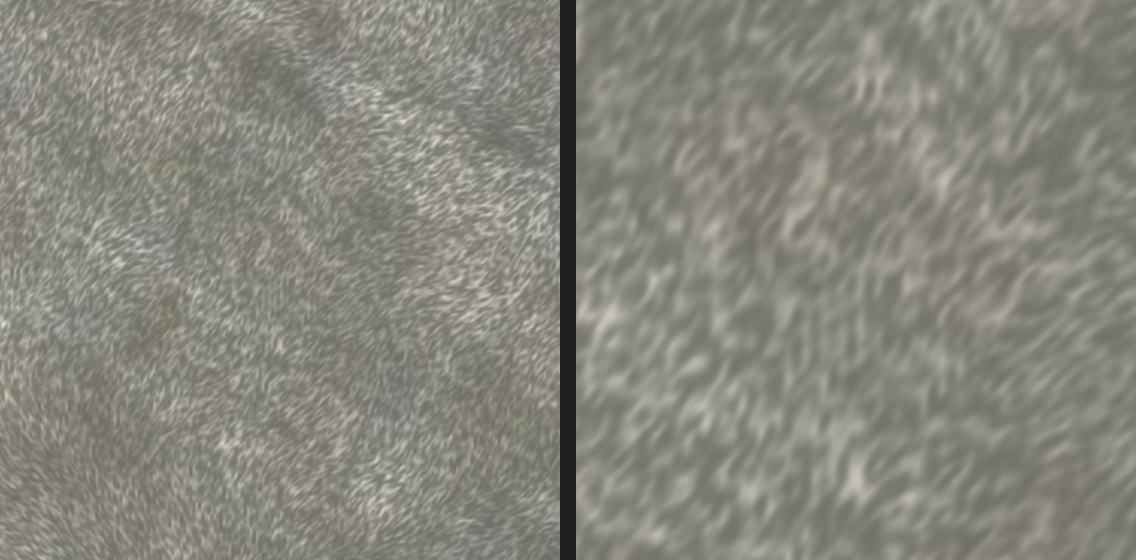
Left, the full canvas; right, a detail of the centre.
Give the GLSL for this texture, as a Shadertoy shader.

```glsl
// Worn grey woven cloth: fine slanted fibres over soft diagonal ribs and patches.

const vec3  MEAN_COLOR   = vec3(0.542, 0.540, 0.504);
const vec3  TONE_COLOR   = vec3(1.00, 0.97, 0.96);     // colour shift per unit of tone
const vec3  WARM_TINT    = vec3(0.022, 0.002, -0.020);
const vec3  GREEN_TINT   = vec3(-0.010, 0.008, -0.010);

const float FIBRE_CELLS  = 185.0;   // fibre widths across the canvas
const float FIBRE_LENGTH = 0.013;
const float FIBRE_TONE   = 0.041;
const float FIBRE_SPREAD = 0.125;   // typical deviation of the smeared noise
const int   FIBRE_TAPS   = 4;       // samples on each side of the centre

const float RIB_ANGLE    = -0.56;
const float CROSS_ANGLE  = 1.02;
const float RIB_TONE     = 0.085;
const float FINE_RIB_TONE = 0.050;
const float CROSS_TONE   = 0.050;
const float PATCH_TONE   = 0.060;
const float FLECK_TONE   = 0.045;

// Integer hash of a lattice cell, 0 to 1
float hash(vec2 cell) {
    uvec2 q = uvec2(ivec2(cell)) * uvec2(1597u, 3571u);
    uint h = q.x ^ (q.y * 2531u + 7919u);
    h = (h ^ (h >> 15)) * 73471u;
    h = (h ^ (h >> 13)) * 91193u;
    h ^= h >> 16;
    return float(h & 65535u) / 65535.0;
}

// Smooth value noise, 0 to 1
float noise(vec2 p) {
    vec2 cell = floor(p);
    vec2 f = fract(p);
    f = f * f * (3.0 - 2.0 * f);
    float low  = mix(hash(cell), hash(cell + vec2(1, 0)), f.x);
    float high = mix(hash(cell + vec2(0, 1)), hash(cell + vec2(1, 1)), f.x);
    return mix(low, high, f.y);
}

// Value noise centred on zero
float signedNoise(vec2 p) {
    return noise(p) - 0.5;
}

vec2 direction(float angle) {
    return vec2(cos(angle), sin(angle));
}

// Coordinates along and across a given direction
vec2 alongAcross(vec2 p, float angle) {
    vec2 d = direction(angle);
    return vec2(dot(p, d), dot(p, vec2(-d.y, d.x)));
}

// Fibre slant drifts over the cloth and steepens toward the lower left
float fibreAngle(vec2 p) {
    float steep = 1.0 - smoothstep(0.1, 0.75, length(p * vec2(1.0, 1.2)));
    float drift = 1.0 * signedNoise(p * 4.0 + 31.0) + 0.8 * signedNoise(p * 13.0 + 57.0);
    return 0.88 + 0.95 * steep - 0.45 * (p.x - 0.5) + drift;
}

// Fine noise smeared along the local fibre direction, about unit deviation
float fibres(vec2 p) {
    vec2 stepAlong = direction(fibreAngle(p)) * FIBRE_LENGTH / float(2 * FIBRE_TAPS);
    float sum = 0.0;
    float total = 0.0;
    for (int i = -FIBRE_TAPS; i <= FIBRE_TAPS; i++) {
        float t = float(i) / float(FIBRE_TAPS + 1);
        float weight = 1.0 - t * t;
        sum += weight * signedNoise((p + stepAlong * float(i)) * FIBRE_CELLS);
        total += weight;
    }
    return sum / total / FIBRE_SPREAD;
}

// Broad light and dark structure of the weave
float clothTone(vec2 p) {
    vec2 bend = 0.02 * vec2(signedNoise(p * 6.0 + 11.0), signedNoise(p * 6.0 + 83.0));
    vec2 rib = alongAcross(p + bend, RIB_ANGLE);
    vec2 crossRib = alongAcross(p + bend, CROSS_ANGLE);
    float tone = RIB_TONE * signedNoise(rib * vec2(4.0, 17.0) + 140.0);
    tone += FINE_RIB_TONE * signedNoise(rib * vec2(9.0, 46.0) + 210.0);
    tone += CROSS_TONE * signedNoise(crossRib * vec2(3.5, 15.0) + 320.0);
    tone += PATCH_TONE * signedNoise(p * 9.0 + 410.0);
    tone += FLECK_TONE * signedNoise(p * 34.0 + 530.0);
    return tone;
}

void mainImage(out vec4 fragColor, in vec2 fragCoord) {
    vec2 p = fragCoord / iResolution.y;

    // Fibres fade where the cloth is dark, and light fibres stand out more
    float tone = clothTone(p);
    float fibre = fibres(p);
    float contrast = clamp(1.0 + 7.0 * tone, 0.5, 1.5);
    fibre += 0.12 * (fibre * fibre - 1.0);
    tone += FIBRE_TONE * contrast * fibre;

    // Faint drifting tints
    vec3 color = MEAN_COLOR + TONE_COLOR * tone;
    color += WARM_TINT * signedNoise(p * 7.0 + 610.0);
    color += GREEN_TINT * signedNoise(p * 16.0 + 720.0);

    fragColor = vec4(clamp(color, 0.0, 1.0), 1.0);
}
```
